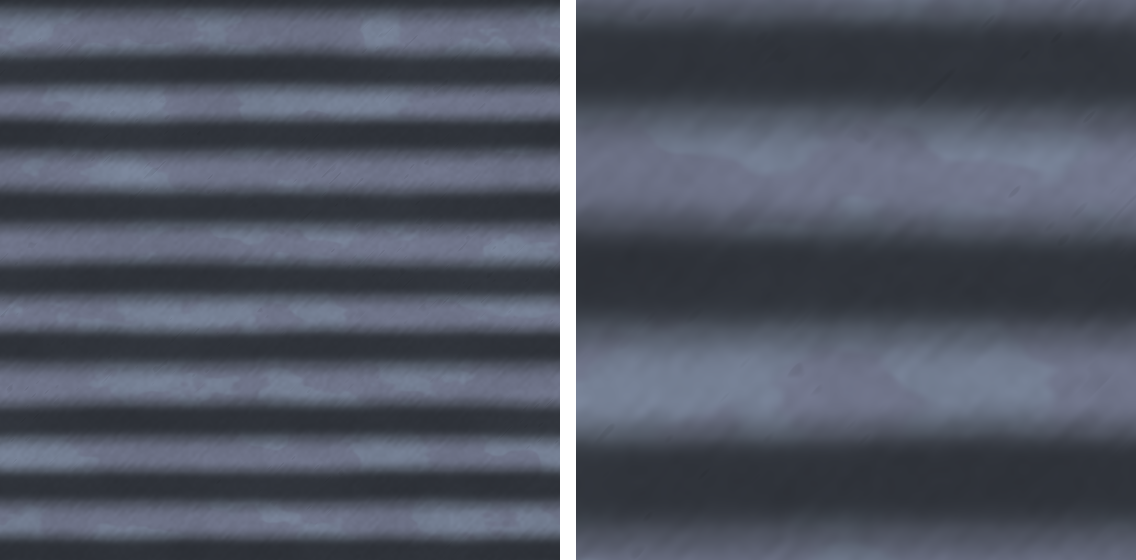
Left, the full canvas; right, a detail of the centre.
This texture is drawn by a Shadertoy shader. Its source:

```glsl
// Corrugated blue-grey metal sheet: eight horizontal ridges with mottled, brushed wear.

float hash(vec2 p) {
    return fract(sin(dot(p, vec2(12.9898, 78.233))) * 43758.5453);
}

// Value noise that wraps after a whole number of cells
float noise(vec2 p, vec2 period) {
    vec2 i = floor(p), f = fract(p);
    f = f * f * (3.0 - 2.0 * f);
    vec2 a = mod(i, period), b = mod(i + 1.0, period);
    return mix(mix(hash(a), hash(vec2(b.x, a.y)), f.x),
               mix(hash(vec2(a.x, b.y)), hash(b), f.x), f.y);
}

float fbm(vec2 uv, vec2 cells) {
    float sum = 0.0, amp = 0.55;
    for (int i = 0; i < 4; i++) {
        sum += amp * noise(uv * cells + 0.37 * float(i), cells);
        cells *= 2.0;
        amp *= 0.5;
    }
    return sum;
}

// Ridge height: steep underside, longer slope above
float ridge(float v) {
    float h = smoothstep(0.07, 0.49, v) * (1.0 - smoothstep(0.50, 1.02, v));
    return pow(h, 1.15);
}

void mainImage(out vec4 fragColor, in vec2 fragCoord) {
    vec2 uv = fragCoord / iResolution.xy;

    // Wear layers: broad stains, blotches and short diagonal scratches
    float stain = fbm(uv, vec2(4.0, 8.0));
    float blotch = fbm(uv + 0.31, vec2(9.0, 15.0));
    vec2 diagonal = vec2(uv.x + uv.y, uv.x - uv.y);
    float scratch = noise(diagonal * vec2(34.0, 120.0), vec2(34.0, 120.0)) - 0.5;
    float grain = noise(uv * 150.0, vec2(150.0)) - 0.5;

    // Ridges, slightly uneven in spacing and edge
    float wobble = 0.10 * (noise(vec2(0.5, uv.y * 8.0), vec2(1.0, 8.0)) - 0.5);
    float v = fract(uv.y * 8.0 + wobble + 0.07 * (stain - 0.5));
    float height = ridge(v);

    // Shadow to crest colours
    vec3 color = mix(vec3(0.185, 0.200, 0.228), vec3(0.285, 0.303, 0.347), smoothstep(0.0, 0.42, height));
    color = mix(color, vec3(0.432, 0.452, 0.535), smoothstep(0.2, 1.0, height));

    // Paler, bluer blotches on the crests; faint lift on the slopes
    float patchMask = smoothstep(0.51, 0.58, blotch);
    color += patchMask * height * vec3(0.020, 0.042, 0.036);
    color *= 1.0 + 0.16 * (stain - 0.5) + 0.07 * (blotch - 0.5);

    // Brushed grain, strongest on the slopes
    float slope = 4.0 * height * (1.0 - height);
    color *= 1.0 + (0.035 + 0.05 * slope) * scratch + 0.04 * grain;

    // Sparse dark nicks
    float nick = smoothstep(0.34, 0.46, scratch) * smoothstep(0.47, 0.6, stain);
    color *= 1.0 - 0.07 * nick;

    fragColor = vec4(color, 1.0);
}
```
